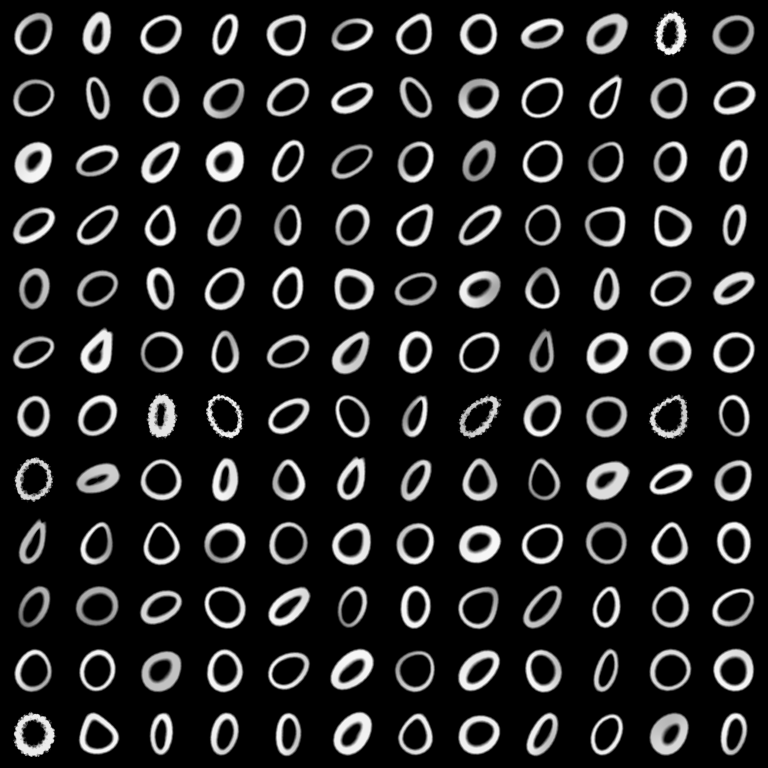
A three.js fragment shader for this pattern:

```glsl
// A 12 by 12 sheet of soft white hand-drawn rings on black.
// Each ring is a tilted, tapered ellipse distance; hashes per cell vary its
// lean, proportions, pen weight and fading, and cellular noise roughens a few.
varying vec2 vUv;

float hash(vec2 cell, float salt) {
  return fract(sin(dot(cell, vec2(127.1, 311.7)) + salt * 74.7) * 4375.85);
}

// Distance to the nearest of the scattered feature points.
float cellular(vec2 p) {
  vec2 base = floor(p);
  float nearest = 2.0;
  for (int y = -1; y <= 1; y++) {
    for (int x = -1; x <= 1; x++) {
      vec2 corner = base + vec2(float(x), float(y));
      vec2 feature = corner + vec2(hash(corner, 1.0), hash(corner, 2.0));
      nearest = min(nearest, distance(p, feature));
    }
  }
  return nearest;
}

// Brightness of one ring; p is measured from the cell centre.
float ring(vec2 p, vec2 cell) {
  // Lean: mostly to the right, now and then to the left.
  float lean = 0.04 + 1.2 * pow(hash(cell, 3.0), 1.4);
  if (hash(cell, 4.0) > 0.9) lean *= -0.6;
  float c = cos(lean), s = sin(lean);
  vec2 q = vec2(c * p.x - s * p.y, s * p.x + c * p.y);

  // Pen weight and radii, scaled so the longer side fills the cell.
  float weight = 0.92 + 0.55 * hash(cell, 5.0) + 1.4 * pow(hash(cell, 6.0), 8.0);
  vec2 radii = vec2(mix(0.42, 0.97, hash(cell, 7.0)), 1.0);
  float extent = max(length(radii * vec2(c, s)), length(radii * vec2(s, c)));
  radii *= (9.7 - weight) / extent;

  // Narrow the upper end into an egg or a drop.
  float rise = clamp(q.y / radii.y, -1.0, 1.2);
  float egg = 0.45 * pow(hash(cell, 8.0), 2.0) * smoothstep(1.3, 0.5, abs(lean));
  float taper = 1.0 + egg * (rise + 0.6 * rise * rise);
  q.x *= taper;

  // Signed distance to the centre line, with a slightly unsteady hand.
  float k = length(q / radii);
  float slope = length(q / (radii * radii) * vec2(taper, 1.0));
  float d = k * (k - 1.0) / max(slope, 0.001);
  float angle = atan(q.y / radii.y, q.x / radii.x);
  float phase = 6.283 * hash(cell, 9.0);
  d += 0.2 * sin(2.0 * angle + phase) + 0.15 * sin(3.0 * angle - phase);

  // Worn, broken edges on a few rings.
  float rough = mix(0.15, 1.5, step(0.95, hash(cell, 10.0)));
  d += rough * (cellular(p * 0.6 + cell * 17.0) - 0.5);

  // Stroke: crisp outside, blurrier towards the hole.
  weight *= 1.0 + 0.18 * sin(angle + phase * 2.0);
  float blur = mix(0.35 + 0.45 * weight, 0.75, smoothstep(-0.5, 0.5, d));
  float ink = smoothstep(-blur, blur, weight - abs(d));

  // Overall dimness and fading around the stroke.
  ink *= 1.0 - 0.3 * pow(hash(cell, 11.0), 4.0);
  float fade = 0.5 + 0.5 * sin(angle + phase);
  return ink * (1.0 - 0.4 * pow(hash(cell, 12.0), 2.0) * fade * fade);
}

void main() {
  // 362 units across: 28 unit cells with 2 unit gutters.
  vec2 grid = (vUv * 362.0 - 1.0) / 30.0;
  vec2 cell = clamp(floor(grid), 0.0, 11.0);
  vec2 p = (grid - cell - 0.5) * 30.0;
  gl_FragColor = vec4(vec3(0.97 * ring(p, cell)), 1.0);
}
```
